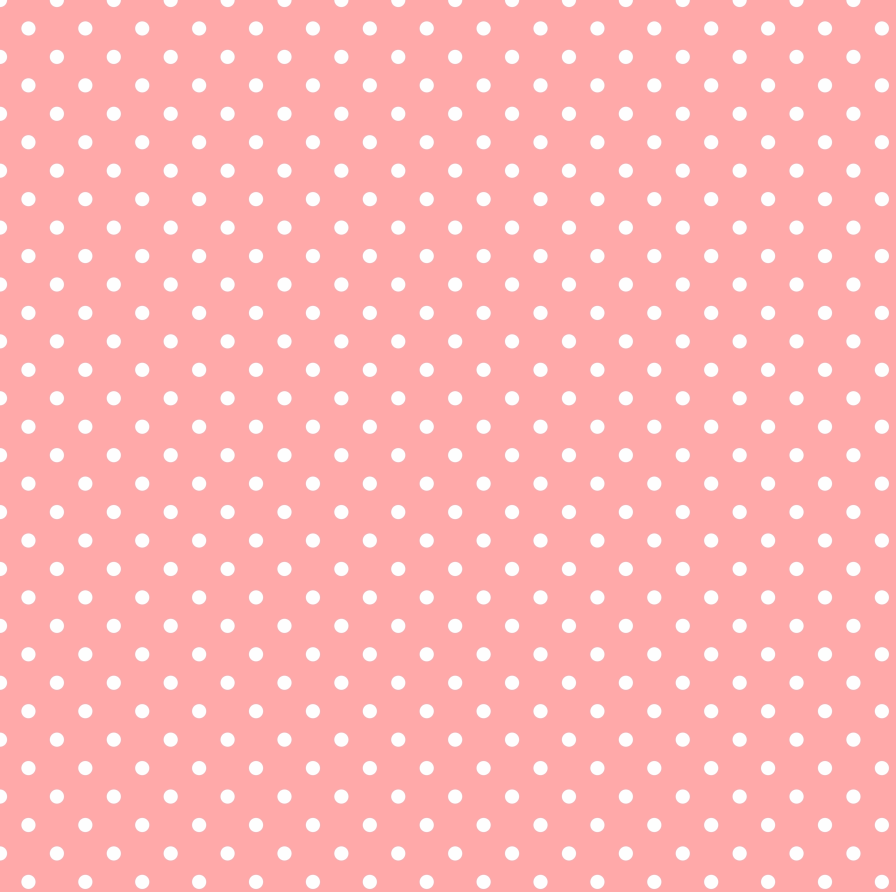
Write a WebGL 1 fragment shader that draws this pattern.

```glsl
precision highp float;
// Small white polka dots in a staggered grid on salmon pink, each with a faint dull rim.

uniform vec2 u_resolution;

// Distance to the nearest lattice point at whole-number coordinates.
float latticeDistance(vec2 p) {
  return length(fract(p + 0.5) - 0.5);
}

void main() {
  // One unit is one repeat; the lattice starts at the top left corner.
  float repeats = 15.748;
  vec2 fromTopLeft = vec2(gl_FragCoord.x, u_resolution.y - gl_FragCoord.y);
  vec2 p = fromTopLeft / u_resolution.x * repeats;
  float pixel = repeats / u_resolution.x;

  // Two interleaved lattices form the staggered rows.
  float d = min(latticeDistance(p), latticeDistance(p + 0.5));

  // Ground, then the soft rim, then the dot.
  vec3 color = vec3(1.0, 0.661, 0.663);
  float rim = 1.0 - smoothstep(0.143 - 0.5 * pixel, 0.143 + 0.5 * pixel, d);
  color = mix(color, vec3(0.96, 0.68, 0.69), rim);
  float dot_ = 1.0 - smoothstep(0.124 - 0.7 * pixel, 0.124 + 0.7 * pixel, d);
  color = mix(color, vec3(0.995), dot_);

  gl_FragColor = vec4(color, 1.0);
}
```
